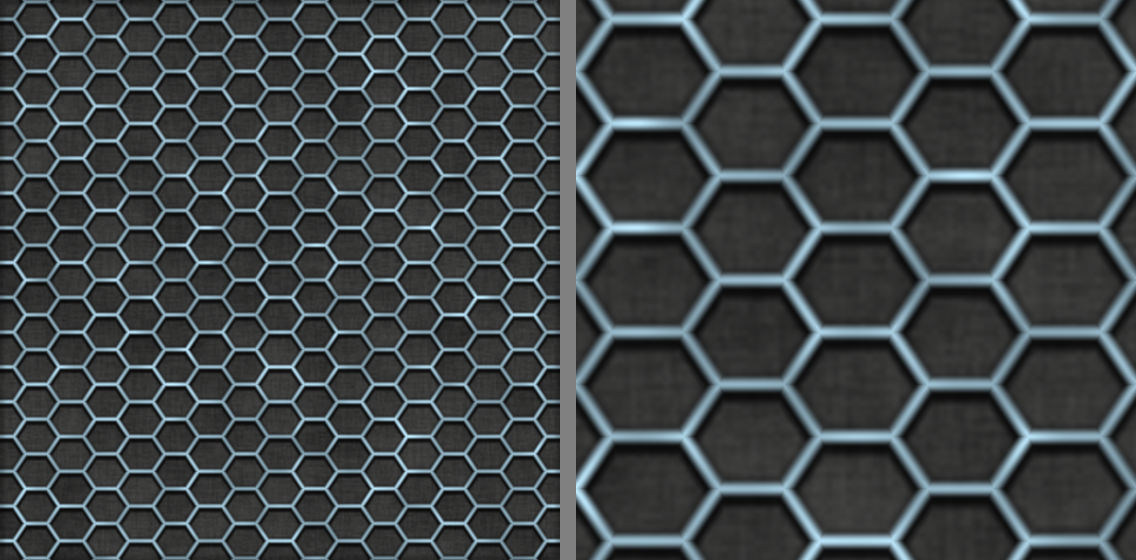
Left: the whole. Right: its middle third, enlarged.
Write a three.js fragment shader that draws this pattern.

```glsl
// Steel-blue hexagonal wire mesh over a dark woven panel.
// Two interleaved lattices of hexagons give the distance to the nearest wire;
// an offset copy of that distance casts the shadow, and noise adds the wear.

#define CELLS 16.1           // columns and rows across the canvas
#define WIDE_TOP 0.35        // half length of the flat edge, even columns
#define NARROW_TOP 0.315     // half length of the flat edge, odd columns
#define WIRE_REACH 0.1       // half width of the soft wire, in cells
#define SHADOW_DROP 0.09     // how far the shadow falls, in cells
#define SHADOW_DEPTH 0.68
#define WIRE_COLOR vec3(0.60, 0.735, 0.80)
#define PANEL_COLOR vec3(0.205, 0.205, 0.203)

varying vec2 vUv;

float hash(vec2 p) {
  return fract(sin(dot(p, vec2(127.1, 311.7))) * 43758.5453);
}

float noise(vec2 p) {
  vec2 i = floor(p);
  vec2 f = fract(p);
  f = f * f * (3.0 - 2.0 * f);
  return mix(mix(hash(i), hash(i + vec2(1.0, 0.0)), f.x),
             mix(hash(i + vec2(0.0, 1.0)), hash(i + 1.0), f.x), f.y);
}

// Distance inward from the border of a hexagon with flat top and bottom.
float hexInside(vec2 p, float topHalf, float sideReach) {
  vec2 q = abs(p);
  vec2 slantNormal = normalize(vec2(0.5, sideReach - topHalf));
  return min(0.5 - q.y, dot(vec2(sideReach, 0.0) - q, slantNormal));
}

// Returns the distance to the nearest wire and the centre of the cell.
vec3 meshCell(vec2 p) {
  vec2 pitch = vec2(2.0, 1.0);
  vec2 offset = vec2(1.0, 0.5);
  vec2 evenCentre = floor(p / pitch + 0.5) * pitch;
  vec2 oddCentre = floor((p - offset) / pitch + 0.5) * pitch + offset;
  float evenDist = hexInside(p - evenCentre, WIDE_TOP, 1.0 - NARROW_TOP);
  float oddDist = hexInside(p - oddCentre, NARROW_TOP, 1.0 - WIDE_TOP);
  return evenDist > oddDist ? vec3(max(evenDist, 0.0), evenCentre)
                            : vec3(max(oddDist, 0.0), oddCentre);
}

// Panel brightness: fine crossed threads, cloudy smudges, cell-to-cell change.
float panelTone(vec2 uv, vec2 p, vec2 centre) {
  float threads = noise(uv * vec2(45.0, 250.0)) + noise(uv * vec2(250.0, 45.0) + 37.0);
  float grain = noise(uv * 256.0 + 91.0);
  float smudge = noise(p * 0.65 + 13.0) + 0.6 * noise(p * 1.7 + 5.0);
  float tone = 1.0 + 0.16 * (threads - 1.0) + 0.14 * (grain - 0.5);
  tone += 0.20 * (smudge - 0.8) + 0.14 * (hash(centre) - 0.5);
  return tone - 0.16 * (p.y - centre.y);
}

// Wire brightness: glints and dull patches, flat edges slightly brighter.
float wireTone(vec2 p, vec2 centre) {
  float glint = noise(p * 1.9 + 61.0);
  float patches = noise(p * 0.8 + 23.0);
  float flatEdge = smoothstep(0.40, 0.47, abs(p.y - centre.y));
  return 0.76 + 0.36 * glint * glint + 0.16 * patches + 0.08 * flatEdge;
}

void main() {
  vec2 p = (vUv - 0.5) * CELLS;
  vec3 cell = meshCell(p);
  vec2 centre = cell.yz;

  // Panel with the shadow of the mesh and a thin dark rim
  float shadowDist = meshCell(p + vec2(0.0, SHADOW_DROP)).x;
  float shadow = 1.0 - smoothstep(0.03, 0.14, shadowDist);
  float rim = 1.0 - smoothstep(0.06, 0.17, cell.x);
  vec3 color = PANEL_COLOR * panelTone(vUv, p, centre);
  color *= (1.0 - SHADOW_DEPTH * shadow) * (1.0 - 0.28 * rim);

  // Soft rounded wire
  float wire = 1.0 - smoothstep(0.0, WIRE_REACH, cell.x);
  color = mix(color, WIRE_COLOR * wireTone(p, centre), wire);

  // Slight darkening along the canvas border
  vec2 border = min(vUv, 1.0 - vUv);
  color *= mix(0.75, 1.0, smoothstep(0.0, 0.015, min(border.x, border.y)));

  gl_FragColor = vec4(color, 1.0);
}
```
